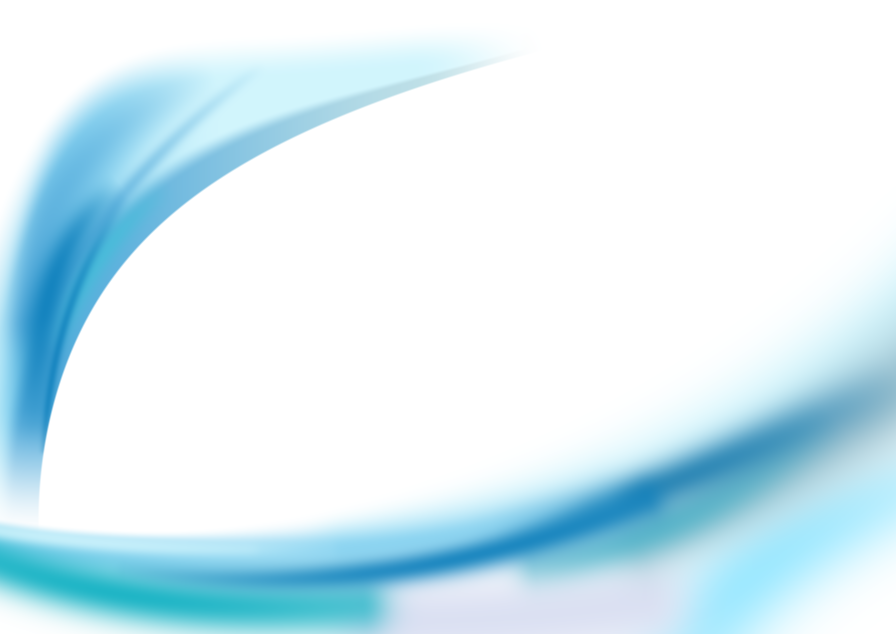
This background is drawn by a WebGL 1 fragment shader. Its source:

```glsl
precision highp float;

uniform vec2 u_resolution;

const float ASPECT = 1.417;
const vec3 WHITE = vec3(1.0);
const vec3 ICE = vec3(0.82, 0.96, 0.99);
const vec3 SKY = vec3(0.52, 0.82, 0.94);
const vec3 AZURE = vec3(0.32, 0.66, 0.85);
const vec3 DEEP = vec3(0.04, 0.49, 0.73);
const vec3 TEAL = vec3(0.06, 0.69, 0.76);
const vec3 AQUA = vec3(0.26, 0.75, 0.85);
const vec3 MIST = vec3(0.62, 0.76, 0.81);
const vec3 LAVENDER = vec3(0.86, 0.88, 0.95);
const vec3 CYAN_GLOW = vec3(0.56, 0.90, 1.0);

// Distance to a quadratic curve and the parameter of its nearest point
vec2 nearestOnCurve(vec2 p, vec2 a, vec2 b, vec2 c) {
  vec2 slope = 2.0 * (b - a);
  vec2 bend = a - 2.0 * b + c;
  float t = 0.0;
  float best = 1e5;
  for (int i = 0; i <= 10; i++) {
    float s = float(i) / 10.0;
    vec2 r = a + s * (slope + s * bend) - p;
    float d = dot(r, r);
    if (d < best) {
      best = d;
      t = s;
    }
  }
  for (int i = 0; i < 4; i++) {
    vec2 r = a + t * (slope + t * bend) - p;
    vec2 tangent = slope + 2.0 * t * bend;
    float speed = dot(tangent, tangent);
    float curvature = max(speed + 2.0 * dot(r, bend), 0.3 * speed);
    t = clamp(t - dot(r, tangent) / curvature, 0.0, 1.0);
  }
  return vec2(length(a + t * (slope + t * bend) - p), t);
}

// Soft brush along a curve; strength is blended from start, middle and end
vec3 brush(vec3 base, vec3 ink, vec2 p, vec2 a, vec2 b, vec2 c, vec2 widths, vec3 strength) {
  vec2 near = nearestOnCurve(p, a, b, c);
  float t = near.y;
  float d = near.x / mix(widths.x, widths.y, t);
  float s = 1.0 - t;
  float opacity = dot(strength, vec3(s * s, 2.0 * s * t, t * t));
  return mix(base, ink, clamp(opacity * exp(-d * d), 0.0, 1.0));
}

// Signed distance to the crisp inner edge of the leaf, positive inside
float leafInner(vec2 p) {
  float t = clamp((p.y - 0.18) / 0.742, 0.0, 1.0);
  float t4 = t * t * t * t;
  float edge = 0.061 + 0.803 * (0.48 * t * t + 0.52 * t4 * t);
  float slope = 1.082 * (0.96 * t + 2.6 * t4);
  return (edge - p.x) / length(vec2(1.0, slope));
}

// Signed distance to the hazy outer edge of the leaf, positive inside
float leafOuter(vec2 p) {
  float falloff = 0.31 * exp(-10.0 * p.x);
  float edge = 0.94 - falloff - 0.02 * p.x * p.x;
  return (edge - p.y) / length(vec2(1.0, 10.0 * falloff));
}

vec3 paintLeaf(vec3 background, vec2 p) {
  float inner = leafInner(p);
  float cover = smoothstep(-0.002, 0.002, inner);
  cover *= smoothstep(-0.015, 0.055, leafOuter(p) + 0.03 * smoothstep(0.4, 0.85, p.x));
  cover *= smoothstep(0.15, 0.36, p.y) * (1.0 - smoothstep(0.65, 0.87, p.x));

  // Body and folds
  vec3 c = mix(SKY, ICE, smoothstep(0.08, 0.36, p.x));
  c = brush(c, AZURE, p, vec2(0.04, 0.5), vec2(0.06, 0.78), vec2(0.34, 0.88), vec2(0.05, 0.03), vec3(0.9, 0.7, 0.0));
  c = brush(c, ICE, p, vec2(0.18, 0.68), vec2(0.26, 0.8), vec2(0.45, 0.89), vec2(0.022), vec3(0.0, 1.1, 0.5));
  c = brush(c, AZURE, p, vec2(0.08, 0.5), vec2(0.17, 0.72), vec2(0.42, 0.9), vec2(0.016, 0.01), vec3(0.9, 0.7, 0.0));

  // Inner rim
  float rimWidth = mix(0.062, 0.01, smoothstep(0.12, 0.8, p.x));
  float rim = 1.0 - smoothstep(0.65 * rimWidth, 1.15 * rimWidth, inner);
  c = mix(c, mix(AZURE, ICE * 0.9, smoothstep(0.12, 0.72, p.x)), 0.85 * rim);

  // Dark core, bright fold and hazy left side
  c = brush(c, DEEP, p, vec2(0.055, 0.34), vec2(0.05, 0.6), vec2(0.19, 0.71), vec2(0.034, 0.02), vec3(0.3, 1.6, 0.0));
  c = brush(c, AQUA, p, vec2(0.09, 0.44), vec2(0.13, 0.6), vec2(0.27, 0.71), vec2(0.018), vec3(0.0, 1.4, 0.0));
  c = brush(c, DEEP, p, vec2(0.07, 0.29), vec2(0.08, 0.52), vec2(0.2, 0.69), vec2(0.006, 0.01), vec3(0.5, 1.1, 0.0));
  c = brush(c, ICE, p, vec2(-0.01, 0.2), vec2(-0.03, 0.5), vec2(0.05, 0.76), vec2(0.025), vec3(0.6, 0.9, 0.3));
  return mix(background, c, cover);
}

vec3 paintWave(vec3 background, vec2 p) {
  // Halo and lower glows
  vec3 c = brush(WHITE, ICE, p, vec2(0.55, 0.16), vec2(1.1, 0.22), vec2(1.5, 0.55), vec2(0.05, 0.12), vec3(0.8, 1.0, 0.9));
  c = brush(c, CYAN_GLOW, p, vec2(1.1, -0.02), vec2(1.16, 0.12), vec2(1.46, 0.24), vec2(0.09, 0.07), vec3(0.7, 1.1, 0.5));
  c = brush(c, LAVENDER, p, vec2(0.6, 0.02), vec2(0.85, 0.02), vec2(1.02, 0.05), vec2(0.07), vec3(1.0));

  // Misty right arm and its dark ridge
  c = brush(c, MIST, p, vec2(1.02, 0.14), vec2(1.25, 0.25), vec2(1.52, 0.46), vec2(0.05, 0.085), vec3(0.6, 1.0, 0.9));
  c = brush(c, AQUA * 0.9, p, vec2(0.85, 0.11), vec2(1.1, 0.15), vec2(1.32, 0.34), vec2(0.035, 0.04), vec3(0.5, 1.1, 0.0));
  c = brush(c, DEEP * 0.9, p, vec2(0.78, 0.16), vec2(1.02, 0.2), vec2(1.42, 0.4), vec2(0.028, 0.045), vec3(0.1, 1.5, 0.1));

  // Left body and flowing bands
  c = brush(c, SKY, p, vec2(-0.05, 0.15), vec2(0.4, 0.07), vec2(0.95, 0.21), vec2(0.038, 0.045), vec3(0.9, 1.0, 0.4));
  c = brush(c, TEAL, p, vec2(-0.05, 0.13), vec2(0.2, 0.025), vec2(0.57, 0.045), vec2(0.038, 0.045), vec3(0.8, 1.1, 0.7));
  c = brush(c, DEEP, p, vec2(0.2, 0.1), vec2(0.62, 0.045), vec2(1.02, 0.21), vec2(0.016, 0.032), vec3(0.1, 1.3, 0.7));
  c = brush(c, ICE, p, vec2(-0.02, 0.165), vec2(0.22, 0.125), vec2(0.52, 0.135), vec2(0.013), vec3(0.7, 0.9, 0.2));
  c = brush(c, SKY, p, vec2(0.42, 0.13), vec2(0.68, 0.13), vec2(0.9, 0.21), vec2(0.015, 0.02), vec3(0.2, 1.1, 0.1));

  // Upper edge, crisp at left and hazy at right
  float x = p.x - 0.27;
  float edge = 0.155 + 0.27 * x * x + 0.07 * x * x * x * x;
  float haze = mix(0.008, 0.13, smoothstep(0.2, 1.35, p.x));
  float cover = 1.0 - smoothstep(edge - haze, edge + haze, p.y);
  return mix(background, c, cover);
}

void main() {
  vec2 p = gl_FragCoord.xy / u_resolution * vec2(ASPECT, 1.0);
  vec3 color = paintLeaf(paintWave(WHITE, p), p);
  gl_FragColor = vec4(color, 1.0);
}
```
